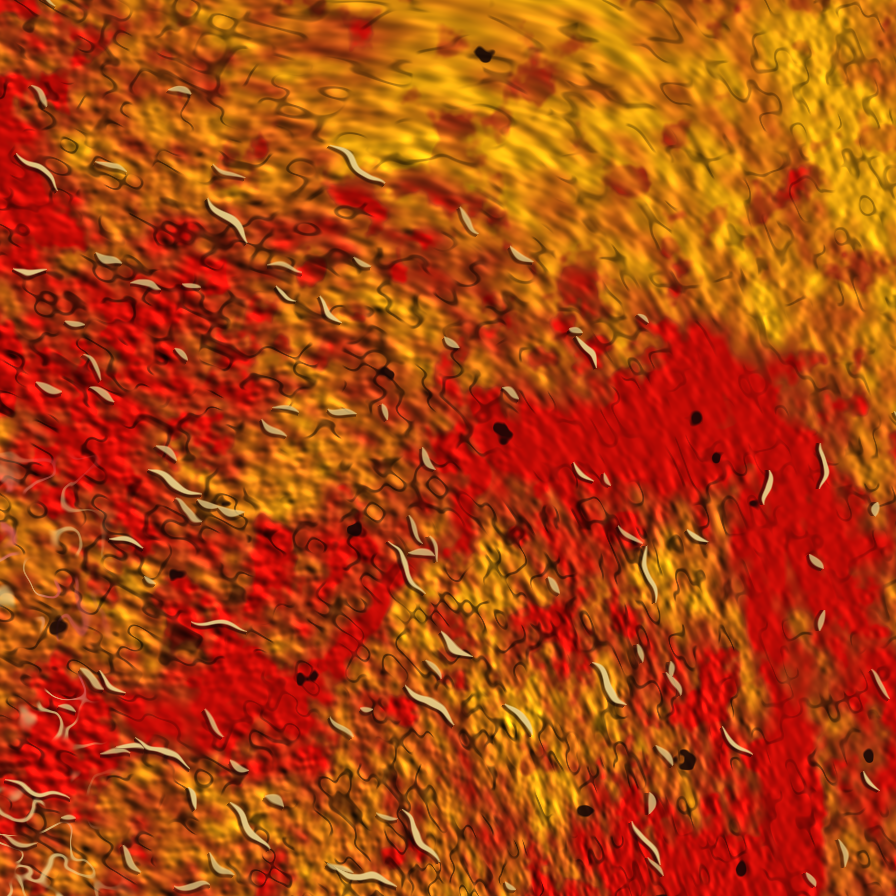
Write a Shadertoy shader that draws this texture.

```glsl
// Stained fibrous tissue: gold and rust fields crossed by smooth red bands.
// Warped noise picks the stain, a sheared fine relief gives the dark grain,
// and jittered grids scatter the cream clefts and black specks.
#define GRAIN_FREQ 88.0
#define GRAIN_DEPTH 0.78
#define PATCH_FREQ 13.0
#define PATCH_MIX 1.25
#define BAND_MIX 0.62
#define CLEFT_CELLS 11.0
#define CLEFT_WIDTH 0.0042
#define SPECK_CELLS 17.0
#define SPECK_SIZE 0.011

const vec3 RED   = vec3(0.74, 0.04, 0.02);
const vec3 RUST  = vec3(0.60, 0.19, 0.06);
const vec3 OCHRE = vec3(0.76, 0.41, 0.06);
const vec3 GOLD  = vec3(0.88, 0.61, 0.05);
const vec3 CREAM = vec3(0.93, 0.83, 0.55);
const vec3 PINK  = vec3(0.86, 0.36, 0.36);
const vec3 BLACK = vec3(0.07, 0.02, 0.02);

float hash(vec2 p) { return fract(sin(dot(p, vec2(127.1, 311.7))) * 43758.5453); }
mat2 rot(float a) { float c = cos(a), s = sin(a); return mat2(c, -s, s, c); }

float noise(vec2 p) {
    vec2 i = floor(p), f = fract(p);
    f = f * f * (3.0 - 2.0 * f);
    return mix(mix(hash(i), hash(i + vec2(1, 0)), f.x),
               mix(hash(i + vec2(0, 1)), hash(i + vec2(1, 1)), f.x), f.y);
}

float fbm(vec2 p) {
    float sum = 0.0, amp = 0.53;
    for (int i = 0; i < 4; i++) {
        sum += amp * noise(p);
        p = rot(0.6) * p * 2.03 + 7.3;
        amp *= 0.5;
    }
    return sum;
}

// Soft stroke from a to b
float stroke(vec2 p, vec2 a, vec2 b, float w) {
    vec2 ab = b - a;
    float t = clamp(dot(p - a, ab) / dot(ab, ab), 0.0, 1.0);
    return 1.0 - smoothstep(0.2 * w, 1.3 * w, length(p - a - ab * t));
}

float redBands(vec2 p) {
    float b = stroke(p, vec2(0.60, 0.51), vec2(0.83, 0.55), 0.075);
    b = max(b, stroke(p, vec2(0.85, 0.56), vec2(0.91, 0.38), 0.07));
    b = max(b, stroke(p, vec2(0.85, 0.42), vec2(0.87, 0.03), 0.04));
    b = max(b, 0.7 * stroke(p, vec2(0.94, 0.40), vec2(0.97, 0.10), 0.05));
    b = max(b, 0.8 * stroke(p, vec2(0.52, 0.48), vec2(0.36, 0.24), 0.022));
    b = max(b, 0.9 * stroke(p, vec2(0.33, 0.23), vec2(0.18, 0.21), 0.055));
    b = max(b, 0.8 * stroke(p, vec2(0.0, 0.83), vec2(0.09, 0.76), 0.04));
    return max(b, 0.7 * stroke(p, vec2(0.70, 0.0), vec2(0.86, 0.03), 0.05));
}

// Fibres lean gently on the left and turn steep on the right
float fibreAngle(vec2 p) { return mix(-0.5, -1.2, smoothstep(0.2, 0.9, p.x)); }

float relief(vec2 q) { return noise(q * GRAIN_FREQ) + 0.55 * noise(q * GRAIN_FREQ * 2.1 + 5.0); }

// Tapered, bent slivers: x is the cleft, y its dark rim
vec2 clefts(vec2 p, float cells, float share) {
    vec2 result = vec2(0.0), home = floor(p * cells);
    for (int k = 0; k < 9; k++) {
        vec2 id = home + vec2(k % 3 - 1, k / 3 - 1);
        vec2 c = (id + vec2(hash(id + 3.1), hash(id + 8.7))) / cells;
        float upperGold = smoothstep(-0.12, 0.06, c.y - 1.05 + 0.56 * c.x);
        float on = step(hash(id + 21.3), share * (1.0 - 0.95 * upperGold));
        vec2 v = rot(fibreAngle(c) + 0.9 * (hash(id + 5.5) - 0.5)) * (p - c);
        float len = mix(0.15, 0.42, hash(id + 13.9)) / cells;
        v.y += 0.0035 * sin(v.x * 110.0 + 6.0 * hash(id)) + 0.004 * (noise(p * 70.0) - 0.5);
        float w = CLEFT_WIDTH * mix(0.45, 1.0, hash(id + 2.2)) * (1.0 - v.x * v.x / (len * len));
        float core = 1.0 - smoothstep(-0.001, 0.0016, abs(v.y) - w);
        float rim = 1.0 - smoothstep(0.0, 0.003, abs(v.y + 0.003) - w);
        result = max(result, on * step(0.0, w) * vec2(core, rim));
    }
    return result;
}

float specks(vec2 p, float band) {
    float result = 0.0;
    vec2 home = floor(p * SPECK_CELLS);
    for (int k = 0; k < 9; k++) {
        vec2 id = home + vec2(k % 3 - 1, k / 3 - 1);
        vec2 c = (id + vec2(hash(id + 41.0), hash(id + 57.0))) / SPECK_CELLS;
        float r = SPECK_SIZE * mix(0.4, 1.0, hash(id + 4.4));
        float d = length(p - c) + 0.014 * (noise(p * 105.0) - 0.5);
        float on = step(hash(id + 33.0), 0.05 + 0.12 * band);
        result = max(result, on * (1.0 - smoothstep(r - 0.004, r, d)));
    }
    return result;
}

void mainImage(out vec4 fragColor, in vec2 fragCoord) {
    vec2 uv = fragCoord / iResolution.xy;
    vec2 warped = uv + 0.13 * (vec2(fbm(uv * 9.0), fbm(uv * 9.0 + 31.0)) - 0.5);
    vec2 fibre = rot(fibreAngle(uv)) * (uv - 0.5) * vec2(0.65, 1.0);

    // Stain: 0 is red, 1 is gold
    float band = redBands(warped);
    float upper = smoothstep(-0.27, 0.2, warped.y - 1.05 + 0.56 * warped.x);
    vec2 lower = (warped - vec2(0.6, 0.24)) / vec2(0.24, 0.27);
    float tone = 0.34 + 0.48 * upper + 0.25 * exp(-dot(lower, lower));
    tone += PATCH_MIX * (fbm(fibre * PATCH_FREQ + 3.0) - 0.5);
    tone += 0.5 * (noise(fibre * 62.0 + 17.0) - 0.5);
    tone -= 0.4 * smoothstep(0.57, 0.72, fbm(uv * 20.0 + 50.0));
    tone = clamp(tone - BAND_MIX * band, 0.0, 1.0) * 3.0;
    vec3 col = mix(RED, RUST, clamp(tone, 0.0, 1.0));
    col = mix(col, OCHRE, clamp(tone - 1.0, 0.0, 1.0));
    col = mix(col, GOLD, clamp(tone - 2.0, 0.0, 1.0));

    // Embossed grain with thin dark creases
    float depth = GRAIN_DEPTH * (1.0 - 0.65 * band) * (1.0 - 0.4 * upper);
    vec2 shift = vec2(0.001, 0.0032);
    float slope = relief(fibre + shift) - relief(fibre - shift);
    float crease = 1.0 - smoothstep(0.02, 0.12, abs(noise(fibre * 75.0 + 90.0) - 0.5));
    crease *= smoothstep(0.4, 0.6, noise(uv * 38.0));
    col *= max(1.0 + depth * slope, 0.2) * (1.0 - 0.65 * depth * crease);
    col += vec3(0.07, 0.11, 0.07) * depth * max(slope, 0.0);

    // Pale broken net in the lower left
    float corner = (1.0 - smoothstep(0.04, 0.17, warped.x)) * (1.0 - smoothstep(0.4, 0.56, uv.y));
    float net = 1.0 - smoothstep(0.02, 0.1, abs(noise(warped * 36.0 + 12.0) - 0.5));
    net *= corner * smoothstep(0.38, 0.6, noise(uv * 30.0 + 70.0));
    col = mix(col, mix(CREAM, PINK, smoothstep(0.5, 0.7, noise(uv * 12.0))), 0.75 * net);

    // Specks and clefts
    col = mix(col, BLACK, 0.88 * specks(uv, band));
    vec2 cleft = max(clefts(uv, CLEFT_CELLS, 0.34), clefts(uv + 2.0, CLEFT_CELLS * 2.0, 0.0));
    cleft = max(cleft, 0.8 * clefts(uv, CLEFT_CELLS * 1.9, 0.2));
    col = mix(col, BLACK, 0.6 * cleft.y);
    col = mix(col, CREAM, 0.92 * cleft.x);
    fragColor = vec4(clamp(col, 0.0, 1.0), 1.0);
}
```
